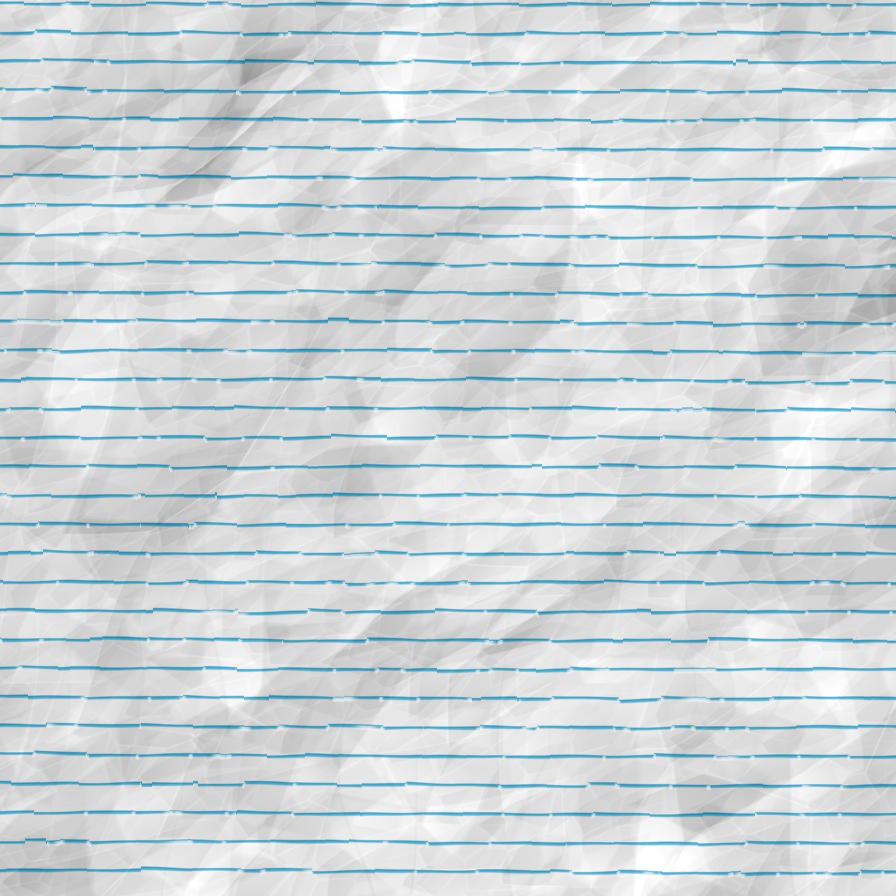
Give the GLSL for this texture, as a three.js fragment shader.

```glsl
// Crumpled pale grey notebook paper with 31 thin blue horizontal rules.
varying vec2 vUv;

const float RULES = 31.0;           // rules down the sheet
const float RULE_PHASE = 0.845;     // rule position inside its row
const float RULE_HALF = 0.0017;     // half the rule width
const float RULE_SOFT = 0.0011;     // softness of the rule edge
const float KINK = 0.0025;          // rule shift where paper is bent
const float FACET_CONTRAST = 0.078;
const float UPRIGHT_CONTRAST = 0.05;
const float FOLD_CONTRAST = 0.17;
const float FOLD_ANGLE = 0.6;
const float CREASE_LIGHT = 0.025;
const int LAYERS = 6;

const vec3 PAPER = vec3(0.856, 0.856, 0.858);
const vec3 INK_TOP = vec3(0.24, 0.53, 0.64);
const vec3 INK_BOTTOM = vec3(0.28, 0.72, 0.87);
const vec3 CHIP = vec3(0.93, 0.95, 0.96);

vec2 hash2(vec2 p) {
  vec2 q = vec2(dot(p, vec2(127.1, 311.7)), dot(p, vec2(269.5, 183.3)));
  return fract(sin(q) * 43758.5);
}

// Cellular facets: x = shade of a tilted flat cell, y = distance to its edge
vec2 facet(vec2 p, float seed) {
  vec2 cell = floor(p), f = p - cell;
  vec2 toCentre = vec2(0.0), id = vec2(0.0);
  float nearest = 9.0, second = 9.0;
  for (int j = -1; j <= 1; j++) {
    for (int i = -1; i <= 1; i++) {
      vec2 o = vec2(float(i), float(j));
      vec2 key = cell + o + seed;
      vec2 d = o + hash2(key) - f;
      float dist = dot(d, d);
      if (dist < nearest) {
        second = nearest;
        nearest = dist;
        toCentre = d;
        id = hash2(key + 57.3);
      } else {
        second = min(second, dist);
      }
    }
  }
  float shade = id.x - 0.5 + 0.6 * dot(toCentre, id * 2.0 - 1.0);
  return vec2(shade, sqrt(second) - sqrt(nearest));
}

// Facets stretched along a direction, with softened borders
vec2 foldedFacet(vec2 p, float angle, vec2 scale, float seed) {
  vec2 along = vec2(cos(angle), sin(angle));
  vec2 q = vec2(dot(p, along), dot(p, vec2(-along.y, along.x))) * scale;
  vec2 cell = facet(q, seed);
  float soft = 0.0035 * scale.y;
  return vec2(cell.x * smoothstep(0.0, soft, cell.y),
              1.0 - smoothstep(0.0, soft, cell.y));
}

// Layered sines that gather the deep folds into diagonal bands
float foldMask(vec2 p) {
  float s = sin(p.x * 7.0 - p.y * 11.0 + 1.6 * sin(p.x * 5.0 + 1.0) + 2.2);
  s += 0.7 * sin(p.x * 9.0 + p.y * 8.0 + 1.3 * sin(p.y * 6.0));
  return smoothstep(0.1, 1.4, s);
}

float crumple(vec2 p) {
  float light = 0.0;
  float size = 1.0, strength = FACET_CONTRAST;
  for (int k = 0; k < LAYERS; k++) {
    float n = float(k);
    float angle = 0.55 + 0.45 * sin(n * 2.4 + 0.4);
    vec2 cell = foldedFacet(p, angle, vec2(3.0, 6.0) * size, 11.0 * n);
    light += strength * cell.x + CREASE_LIGHT * cell.y * cell.y * 0.5;
    size *= 1.45;
    strength *= 0.9;
  }
  light += UPRIGHT_CONTRAST * foldedFacet(p, 1.5, vec2(4.0, 15.0), 83.0).x;

  // Deep folds: mostly dark slivers with some lit sides
  vec2 fold = foldedFacet(p, FOLD_ANGLE, vec2(5.0, 24.0), 131.0);
  light += FOLD_CONTRAST * foldMask(p) * (min(fold.x, 0.0) + 0.3 * max(fold.x, 0.0));
  return light;
}

void main() {
  vec2 p = vUv;
  vec2 bend = 0.008 * vec2(sin(p.y * 17.0 + 2.0 * sin(p.x * 9.0)),
                           sin(p.x * 13.0 + 2.0 * sin(p.y * 7.0)));
  float light = crumple(p + bend);
  vec3 color = PAPER + light;

  // Rules: shared slow waves plus a kink for each bent stretch of paper
  float row = floor(p.y * RULES - RULE_PHASE + 0.5);
  float rowY = (row + RULE_PHASE) / RULES;
  vec2 stretch = facet(vec2(p.x * 19.0, row * 0.83), 211.0);
  float wave = 0.0008 * sin(p.x * 6.0 + rowY * 9.0)
             + 0.0003 * sin(p.x * 83.0 + row * 2.7) - 0.0025 * (p.x - 0.5);
  float d = p.y - rowY - wave - KINK * stretch.x;
  float halfWidth = RULE_HALF + 0.0003 * sin(p.x * 47.0 + row * 4.1);
  float ink = 1.0 - smoothstep(halfWidth - RULE_SOFT, halfWidth + RULE_SOFT, abs(d));

  // Dark upper edge, bright lower edge, small worn chips at kinks
  vec3 inkColor = mix(INK_BOTTOM, INK_TOP, smoothstep(-0.0018, 0.0016, d));
  float worn = 1.0 - smoothstep(0.02, 0.10, stretch.y);
  worn *= step(0.45, hash2(vec2(row, floor(p.x * 19.0))).x);
  float chip = worn * (1.0 - smoothstep(0.0015, 0.0035, abs(d + 0.0016)));
  color = mix(color, inkColor + light * 0.6, ink * 0.95);
  color = mix(color, CHIP, chip * 0.7);

  gl_FragColor = vec4(clamp(color, 0.0, 1.0), 1.0);
}
```
